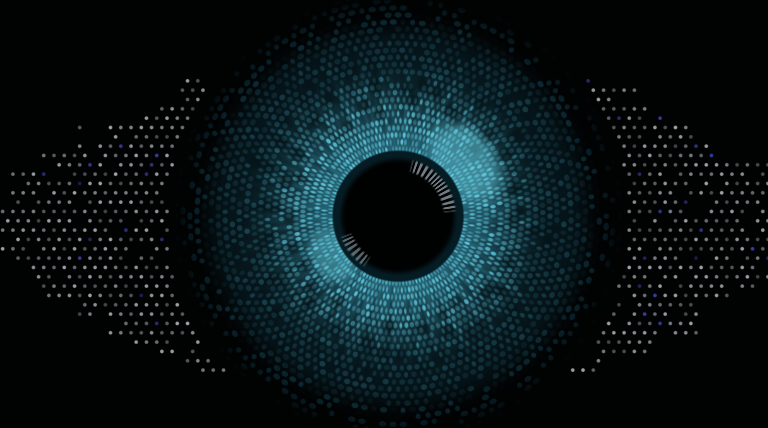
Give the GLSL for this background, as a WebGL 2 fragment shader.

```glsl
#version 300 es
precision highp float;
uniform vec2 u_resolution;
out vec4 fragColor;

// Layout, in units of the canvas height
const vec2 EYE_CENTER = vec2(0.033, -0.005);
const float PUPIL_RADIUS = 0.134;
const float RIM_RADIUS = 0.153;
const float IRIS_RADIUS = 0.462;
const float FRINGE_RADIUS = 0.53;
const float RING_STEP = 0.0165;
const float GLYPHS_PER_RING = 126.0;
const vec2 DOT_STEP = vec2(0.0240, 0.0218);
const float DOT_RADIUS = 0.0042;
const float SIDE_INNER = 0.54;
const float SIDE_TIP = 0.91;

// Colours
const vec3 NIGHT = vec3(0.004, 0.007, 0.009);
const vec3 RIM_TEAL = vec3(0.02, 0.11, 0.14);
const vec3 DEEP_TEAL = vec3(0.035, 0.15, 0.19);
const vec3 MID_TEAL = vec3(0.17, 0.46, 0.54);
const vec3 BRIGHT_CYAN = vec3(0.38, 0.79, 0.87);
const vec3 DOT_GREY = vec3(0.62, 0.64, 0.66);
const vec3 DOT_BLUE = vec3(0.22, 0.25, 0.65);
const vec3 GLINT_GREY = vec3(0.55, 0.60, 0.64);
const float TAU = 6.2831853;

float hash(vec2 p) {
    p = fract(p * vec2(0.1031, 0.1137));
    p += dot(p, p.yx + 33.33);
    return fract((p.x + p.y) * p.x * 91.7);
}

// Distance to the nearest jittered cell point
float cellular(vec2 p) {
    vec2 base = floor(p);
    float nearest = 2.0;
    for (int j = -1; j <= 1; j++)
        for (int i = -1; i <= 1; i++) {
            vec2 id = base + vec2(i, j);
            vec2 jitter = vec2(hash(id + 40.0), hash(id + 71.0));
            nearest = min(nearest, length(id + jitter - p));
        }
    return nearest;
}

float disc(float dist, float radius, float blur) {
    return 1.0 - smoothstep(radius - blur, radius + blur, dist);
}

// Small round or upright strokes set along concentric rings
float ringGlyphs(float r, float angle, float px, out vec2 id) {
    float ring = floor(r / RING_STEP);
    float turn = angle / TAU * GLYPHS_PER_RING + 0.5 * mod(ring, 2.0);
    id = vec2(ring, mod(floor(turn), GLYPHS_PER_RING));
    float arc = r * TAU / GLYPHS_PER_RING;
    vec2 q = vec2((fract(turn) - 0.5) * arc, (fract(r / RING_STEP) - 0.5) * RING_STEP);
    float stroke = step(0.5, hash(id + 9.0));
    vec2 size = vec2(arc * mix(0.36, 0.25, stroke), RING_STEP * 0.38);
    float d = (length(q / size) - 1.0) * size.x;
    return disc(d, 0.0, px * 0.8);
}

// Staggered lattice that tapers to a point on each side
vec3 sideDots(vec2 p, float px) {
    float row = floor(p.y / DOT_STEP.y);
    float shift = 0.5 * mod(row, 2.0);
    vec2 id = vec2(floor(p.x / DOT_STEP.x + shift), row);
    vec2 center = (id + 0.5 - vec2(shift, 0.0)) * DOT_STEP;
    float rowY = center.y + 0.02;
    float reach = SIDE_TIP - 4.0 * rowY * rowY + 0.13 * (hash(vec2(row, sign(p.x) + 5.0)) - 0.5);
    float inside = step(abs(center.x), reach) * step(SIDE_INNER, length(center)) * step(abs(rowY), 0.36);
    float level = inside * step(0.1, hash(id + 60.0)) * mix(0.4, 1.0, hash(id + 130.0));
    vec3 tint = mix(DOT_GREY, DOT_BLUE, step(0.94, hash(id + 210.0)));
    return tint * level * disc(length(p - center), DOT_RADIUS, px * 0.8);
}

// Soft ellipse whose first axis points away from the eye center
float highlight(vec2 p, vec2 center, vec2 radii) {
    vec2 axis = normalize(center);
    vec2 q = p - center;
    q = vec2(dot(q, axis), dot(q, vec2(-axis.y, axis.x)));
    return 1.0 - smoothstep(0.55, 1.08, length(q / radii));
}

void main() {
    float px = 1.0 / u_resolution.y;
    vec2 p = (gl_FragCoord.xy - 0.5 * u_resolution) * px - EYE_CENTER;
    float r = length(p);
    float angle = atan(p.y, p.x);

    // Iris shading: radial falloff, fine rays and dark patches
    float rays = sin(angle * 37.0) + sin(angle * 61.0 + 1.7) + sin(angle * 97.0 + 4.0);
    float glow = 1.0 - smoothstep(0.13, 0.47, r + 0.012 * rays * smoothstep(0.5, 0.2, r));
    float patches = smoothstep(0.1, 0.42, cellular(p * 17.0));
    glow *= mix(1.0, mix(0.6, 1.0, patches), smoothstep(0.19, 0.28, r));
    glow *= 1.0 - 0.3 * smoothstep(0.22, 0.4, p.x);
    float shine = highlight(p, vec2(0.157, 0.126), vec2(0.083, 0.122));
    shine = max(shine, 0.75 * highlight(p, vec2(-0.155, -0.092), vec2(0.055, 0.075)));

    // Iris fill and glyphs
    vec2 id;
    float glyph = ringGlyphs(r, angle, px, id);
    float lit = glyph * mix(0.4, 1.0, hash(id)) * step(0.09, hash(id + 300.0));
    float iris = 1.0 - smoothstep(IRIS_RADIUS - 0.065, IRIS_RADIUS + 0.02, r);
    vec3 ground = mix(DEEP_TEAL * 0.5, MID_TEAL * 0.85, glow * glow);
    vec3 ink = mix(MID_TEAL * 0.8, BRIGHT_CYAN, smoothstep(0.25, 0.8, glow));
    vec3 irisColor = mix(ground, ink, lit * (0.45 + 0.5 * glow));
    irisColor = mix(irisColor, BRIGHT_CYAN * (0.78 + 0.22 * lit), shine * 0.72);
    vec3 color = mix(NIGHT, irisColor, iris);

    // Faint loose specks around the iris, then the side lattices
    float fringe = smoothstep(0.42, 0.46, r) * (1.0 - smoothstep(0.47, FRINGE_RADIUS, r));
    color += DEEP_TEAL * 0.7 * fringe * glyph * step(0.5, hash(id + 500.0));
    color += sideDots(p, px);

    // Pupil, its dim rim and the two glints
    float inner = smoothstep(PUPIL_RADIUS - 0.012, PUPIL_RADIUS + 0.008, r);
    vec3 pupil = mix(NIGHT * 0.4, RIM_TEAL, inner);
    float upper = disc(abs(angle - 0.70), 0.60, 0.06) * disc(abs(r - 0.121), 0.014, 0.004);
    float lower = disc(abs(angle + 2.48), 0.30, 0.05) * disc(abs(r - 0.129), 0.013, 0.004);
    float hatch = 0.5 + 0.5 * sin(angle * 74.0 + 2.0 * sin(angle * 9.0));
    pupil = mix(pupil, GLINT_GREY, max(upper, 0.8 * lower) * smoothstep(0.2, 0.85, hatch) * 0.8);
    color = mix(color, pupil, disc(r, RIM_RADIUS, max(px, 0.003)));

    fragColor = vec4(color, 1.0);
}
```
